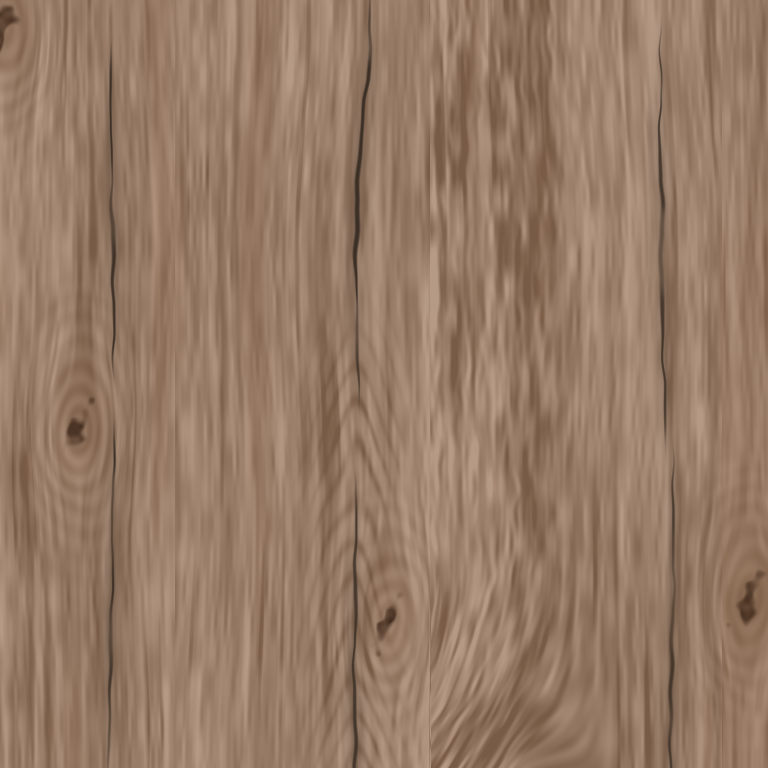
A three.js fragment shader for this texture:

```glsl
// Rustic oak planks with vertical grain, cathedral arches, knots and drying cracks.
#define BASE_COLOR vec3(0.619, 0.508, 0.427)
#define TONE_STEP vec3(0.046, 0.047, 0.048)
#define WARM_COLOR vec3(0.53, 0.40, 0.30)
#define KNOT_COLOR vec3(0.25, 0.165, 0.11)
#define CRACK_COLOR vec3(0.22, 0.175, 0.14)
#define SHADE_COLOR vec3(0.36, 0.28, 0.215)
#define GRAIN_CONTRAST 1.25
#define KNOT_COUNT 4
#define CRACK_COUNT 6
#define CRACK_WIDTH 0.0034
#define ARCH_CENTER 0.462

varying vec2 vUv;

float hash(vec2 p) {
  return fract(sin(dot(p, vec2(127.1, 311.7))) * 43758.5453);
}

// Value noise from 0 to 1
float noise(vec2 p) {
  vec2 i = floor(p), f = fract(p);
  f = f * f * (3.0 - 2.0 * f);
  return mix(mix(hash(i), hash(i + vec2(1.0, 0.0)), f.x),
             mix(hash(i + vec2(0.0, 1.0)), hash(i + 1.0), f.x), f.y);
}

// Noise from -0.5 to 0.5
float signedNoise(vec2 p) {
  return noise(p) - 0.5;
}

// Knots sweep from the upper left down to the right edge
vec2 knotCenter(float i) {
  float fall = 1.0 - i / 2.4;
  float side = 0.025 * cos(3.1416 * i);
  return vec2(1.02 * pow(i / 3.0 + 0.0001, 1.75) - 0.02 + side, 0.17 + 0.8 * fall * fall);
}

// Layered fibres along the grain; coarse boards get short rough pores
float grainTone(vec2 g, float seed, float coarse) {
  vec2 s = vec2(seed * 17.3, seed * 5.7);
  float tone = 1.5 * signedNoise(g * vec2(13.0, 1.2) + s);
  tone += 1.6 * signedNoise(g * vec2(64.0, 2.2) + s);
  tone += 1.7 * signedNoise(g * vec2(135.0, 6.0) + s);
  tone += 1.9 * signedNoise(g * vec2(230.0, 24.0) + s);
  tone -= 1.5 * smoothstep(0.7, 0.95, noise(g * vec2(110.0, 3.5) + s + 40.0));
  float wiggle = 0.9 * signedNoise(g * vec2(40.0, 36.0));
  float pores = signedNoise(vec2(g.x * 165.0 + wiggle, g.y * 27.0) + s);
  return tone + coarse * (3.4 * pores - 0.35);
}

// Nested pointed arches: x is the dark ring tone, y the area they cover
vec2 cathedral(vec2 p) {
  float dx = p.x - ARCH_CENTER + 0.012 * signedNoise(vec2(p.y * 7.0, 3.0));
  float rise = p.y + 3.4 * sqrt(dx * dx + 0.0002);
  float phase = rise * 112.0 + 5.0 * signedNoise(p * vec2(24.0, 9.0));
  float ring = pow(0.5 + 0.5 * sin(phase), 2.5) * (0.4 + noise(p * vec2(70.0, 14.0)));
  float area = exp(-dx * dx / 0.0026) * (1.0 - smoothstep(0.46, 0.64, p.y));
  return vec2(ring, area);
}

// Tapered split: x is the dark core, y the soft shade beside it
vec2 crack(vec2 p, float i) {
  float column = floor(i / 2.0), upper = mod(i, 2.0);
  float h = hash(vec2(i, 8.3)), k = hash(vec2(i, 2.9));
  float span = (p.y - 0.17 - 0.54 * upper - 0.1 * (h - 0.5)) / (0.22 + 0.1 * k);
  float taper = max(1.0 - span * span, 0.0);
  float path = 0.155 + 0.275 * column + 0.04 * column * column + 0.012 * (k - 0.5);
  path += 0.02 * signedNoise(vec2(p.y * 3.0, i * 7.0));
  path += 0.005 * signedNoise(vec2(p.y * 30.0, i * 3.0));
  float d = abs(p.x - path);
  float w = CRACK_WIDTH * taper * (0.1 + noise(vec2(p.y * 13.0, i + 20.0)));
  float core = (1.0 - smoothstep(w * 0.3, w + 0.0016, d)) * smoothstep(0.0, 0.5, taper);
  core *= 0.5 + 0.5 * smoothstep(0.15, 0.6, noise(vec2(p.y * 17.0, i * 5.0)));
  float fibre = 0.4 + 0.9 * noise(vec2(p.x * 150.0, p.y * 6.0));
  return vec2(core * (0.75 + 0.25 * h), min(exp(-d / 0.009) * taper * fibre * 0.75, 0.8));
}

void main() {
  vec2 p = vUv;

  // Boards with a seed each; the third one is coarse
  float board = step(0.228, p.x) + step(0.56, p.x) + step(0.94, p.x);
  float coarse = smoothstep(0.558, 0.562, p.x) * (1.0 - smoothstep(0.66, 0.82, p.x));

  // Grain bends gently, curls at the foot of the coarse board, flows round knots
  vec2 g = p;
  g.x += 0.02 * signedNoise(vec2(p.x * 5.0, p.y * 3.0) + board * 9.0);
  float curl = max(0.3 - p.y, 0.0);
  g.x += 1.1 * coarse * curl * curl;
  float ringTone = 0.0, knotTint = 0.0, knotCore = 0.0;
  for (int i = 0; i < KNOT_COUNT; i++) {
    vec2 d = p - knotCenter(float(i));
    vec2 e = d / vec2(0.045, 0.09);
    float q = dot(e, e);
    float near = exp(-q);
    g.x -= 1.1 * d.x * near;
    float wobble = 5.0 * signedNoise(p * vec2(22.0, 12.0));
    ringTone += 0.8 * sin(sqrt(q) * 19.0 + wobble) * exp(-q * 0.45);
    knotTint = max(knotTint, near);
    vec2 slash = vec2(d.x - 0.4 * d.y, d.y) / vec2(0.012, 0.032);
    float rough = length(slash) + 1.7 * signedNoise(p * 75.0);
    knotCore = max(knotCore, 1.0 - smoothstep(0.3, 1.05, rough));
  }

  // Wood tone
  vec2 arch = cathedral(p);
  float tone = GRAIN_CONTRAST * grainTone(g, board + 1.0, coarse) + ringTone;
  tone += arch.y * (0.4 - 2.3 * arch.x);
  vec3 color = BASE_COLOR + TONE_STEP * clamp(tone, -3.2, 2.0);

  // Warm streaks and knots
  float warm = smoothstep(0.58, 0.9, noise(g * vec2(24.0, 1.6) + 31.0 + board));
  color = mix(color, WARM_COLOR, 0.35 * warm + 0.25 * knotTint);
  color = mix(color, KNOT_COLOR, knotCore * (0.5 + 0.5 * noise(p * 110.0)));

  // Cracks
  for (int i = 0; i < CRACK_COUNT; i++) {
    vec2 c = crack(p, float(i));
    color = mix(color, SHADE_COLOR, c.y);
    color = mix(color, CRACK_COLOR, c.x);
  }

  gl_FragColor = vec4(color, 1.0);
}
```
